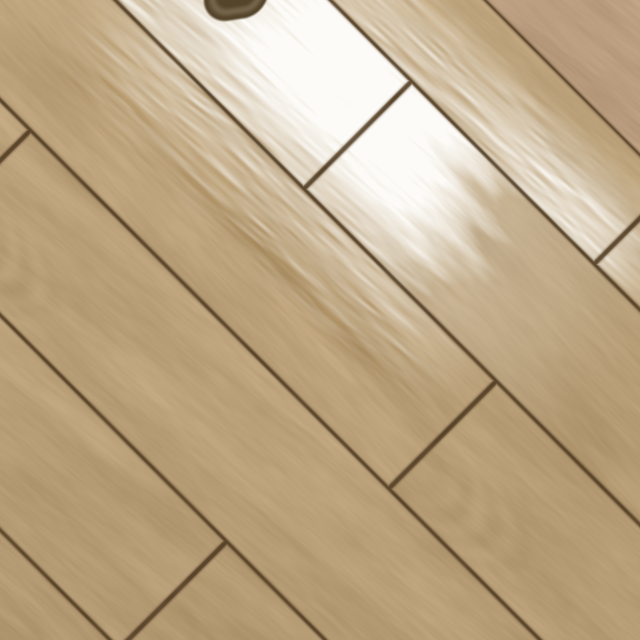
Give the GLSL for this texture, as a Shadertoy shader.

```glsl
// Diagonal oak floorboards with dark seams, streaked window glare and a dark chair foot.
const float BOARD_STEP = 0.336;    // seam spacing along the cross axis
const float FIRST_SEAM = 0.492;    // cross position of seam zero
const float FAR_SQUEEZE = 0.39;    // narrowing of the boards past row three
const float BOARD_LENGTH = 1.65;
const float JOINT_AT[7] = float[7](0.3, 1.2, 0.251, 1.371, 0.77, 1.341, 0.4);
const float SEAM_HALF = 0.0018;
const float JOINT_HALF = 0.0027;
const float GRAIN_DEPTH = 0.045;
const float RELIEF_DEPTH = 0.55;
const vec3 OAK = vec3(0.72, 0.62, 0.465);
const vec3 OAK_PINK = vec3(0.73, 0.615, 0.495);
const vec3 SEAM = vec3(0.34, 0.26, 0.16);
const vec3 GLARE = vec3(0.99, 0.985, 0.97);
const vec3 FOOT = vec3(0.33, 0.27, 0.17);

float hash(vec2 p) {
    vec3 q = fract(vec3(p.xyx) * 0.1031);
    q += dot(q, q.yzx + 33.33);
    return fract((q.x + q.y) * q.z);
}

float noise(vec2 p) {
    vec2 i = floor(p), f = fract(p);
    f = f * f * (3.0 - 2.0 * f);
    return mix(mix(hash(i), hash(i + vec2(1, 0)), f.x),
               mix(hash(i + vec2(0, 1)), hash(i + vec2(1, 1)), f.x), f.y);
}

float fbm(vec2 p) {
    float sum = 0.0, gain = 0.5;
    for (int i = 0; i < 4; i++) {
        sum += gain * noise(p);
        p = p * 2.03 + 17.1;
        gain *= 0.5;
    }
    return sum;
}

// Height of the brushed surface: long, slightly wavering ridges
float ridges(vec2 p) {
    p.y += 0.012 * noise(p * vec2(5.0, 9.0));
    float wide = noise(p * vec2(8.0, 62.0) + 40.0);
    float thin = noise(p * vec2(17.0, 125.0) + 90.0);
    return wide * wide + 0.45 * thin;
}

float fadeOut(float a, float b, float x) { return 1.0 - smoothstep(a, b, x); }

// Strength of the window reflection; x = glare, y = visible relief
vec2 reflection(float row, float along, float v, float wobble) {
    if (row == 1.0) {
        float m = smoothstep(0.1, 0.4, along) * fadeOut(1.0, 1.4, along);
        return m * vec2(0.4 * smoothstep(0.45, 1.05, v), smoothstep(0.2, 0.75, v));
    }
    if (row == 2.0) {
        float m = fadeOut(0.95, 1.34, along + 0.12 * v + 0.22 * wobble);
        float core = smoothstep(-0.05, 0.5, v) * smoothstep(0.1, 0.6, along);
        float haze = 0.2 * fadeOut(1.1, 1.65, along);
        return vec2(max(m * mix(0.5, 1.08, core), haze), m * mix(1.0, 0.35, core));
    }
    if (row == 3.0) {
        float m = fadeOut(0.3, 0.85, v + 0.2 * wobble) * fadeOut(1.25, 1.55, along);
        return m * vec2(0.35 + 0.3 * smoothstep(0.8, 1.2, along), 0.9);
    }
    return vec2(0);
}

void mainImage(out vec4 fragColor, in vec2 fragCoord) {
    vec2 uv = fragCoord / iResolution.xy;
    float aa = 0.9 / iResolution.y;

    // Board axes: along the planks and across them
    float along = uv.x + 1.0 - uv.y;
    float across = 1.0 - uv.x - uv.y;
    float r = (FIRST_SEAM - across) / BOARD_STEP;
    float squeeze = 1.0 + FAR_SQUEEZE * step(3.0, r);
    r = min(r + FAR_SQUEEZE * max(r - 3.0, 0.0), 4.5);
    float row = floor(r), v = r - row;
    float joint = JOINT_AT[clamp(int(row) + 2, 0, 6)];
    float s = mod(along - joint + 0.5 * BOARD_LENGTH, BOARD_LENGTH) - 0.5 * BOARD_LENGTH;
    float board = row * 7.0 + floor((along - joint) / BOARD_LENGTH) + 20.0;

    // Wood: broad tone, figured bands, arched figure, fine pores
    float tilt = 0.16 * (hash(vec2(board, 3.0)) - 0.3);
    vec2 g = vec2(along, across + tilt * along) + board * 0.73;
    float bands = fbm(g * vec2(2.2, 19.0)) - 0.47;
    float pores = noise(g * vec2(26.0, 210.0)) + noise(g * vec2(13.0, 105.0)) - 1.0;
    float clouds = fbm(g * vec2(5.0, 7.0)) - 0.47;
    float knot = exp(-pow((s - 0.2) / 0.13, 2.0) - pow((v - 0.25) / 0.22, 2.0));
    float arch = sin(75.0 * (s + 1.6 * (v - 0.25) * (v - 0.25)) + 5.0 * clouds);
    float tone = GRAIN_DEPTH * (2.2 * bands + 0.45 * pores + 0.9 * clouds + 0.4 * arch * knot);
    tone += 0.025 * (hash(vec2(board, 8.0)) - 0.5) + 0.035 * (uv.y - 0.45);
    vec3 color = mix(OAK, OAK_PINK, step(4.0, r)) + tone * vec3(1.0, 1.03, 1.08);

    // Window glare catching the brushed relief
    vec2 p = vec2(along, across + 0.06 * along);
    float slope = ridges(p + vec2(0.0, 0.0035)) - ridges(p - vec2(0.0, 0.0035));
    vec2 light = reflection(row, along, v, fbm(g * vec2(6.0, 28.0)) - 0.47);
    float shine = light.x + RELIEF_DEPTH * light.y * slope;
    color = mix(color, GLARE, clamp(shine, -0.12, 1.0));

    // Long seams and short end joints, each with a soft brown rim
    float seamDist = abs(fract(r + 0.5) - 0.5) * BOARD_STEP / (1.41421 * squeeze);
    float jointDist = abs(s) / 1.41421;
    float farSeam = step(3.5, r);
    float edge = min(seamDist - SEAM_HALF * (1.0 - 0.4 * farSeam), jointDist - JOINT_HALF);
    float wear = 0.85 + 0.15 * noise(vec2(along, across) * 30.0);
    color = mix(color, color * vec3(0.74, 0.70, 0.64), 0.6 * fadeOut(0.0, 0.006, edge));
    color = mix(color, SEAM, wear * fadeOut(-aa, aa + 0.0015, edge));

    // Rounded chair foot at the upper rim
    vec2 q = abs(uv - vec2(0.369, 1.012 + 0.15 * (uv.x - 0.369))) - vec2(0.012, 0.004);
    float foot = length(max(q, 0.0)) + min(max(q.x, q.y), 0.0) - 0.037;
    vec3 footColor = FOOT + 0.12 * smoothstep(-0.03, 0.0, -abs(foot + 0.012) * 3.0);
    color = mix(color, footColor, fadeOut(-aa, aa + 0.003, foot));

    fragColor = vec4(clamp(color, 0.0, 1.0), 1.0);
}
```
